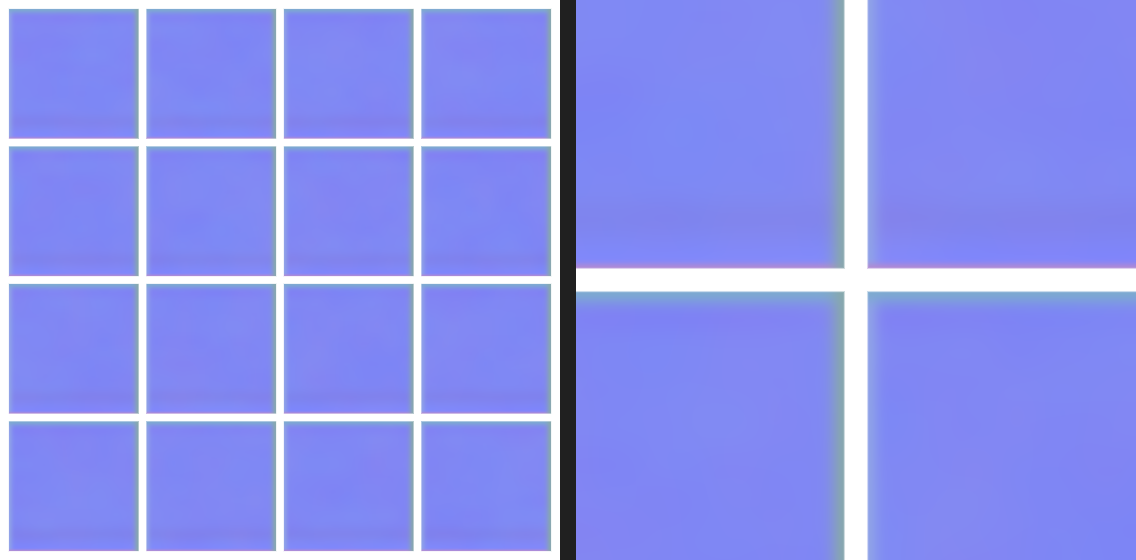
Left: the whole. Right: its middle third, enlarged.
This texture map is drawn by a Shadertoy shader. Its source:

```glsl
// A four by four grid of square glazed tiles as a normal map, with white joints.
// Each tile is a box distance field; its four rims are tinted by their slope,
// and faint value noise, seeded per tile, makes the faces slightly uneven.

#define TILES 4.0           // repeats across and down
#define PITCH 0.2455        // spacing of tile centres
#define JOINT 0.0139        // width of the white joint
#define SOFTNESS 0.0008     // half width of the tile outline blur
#define RIM 0.0065          // reach of the coloured rims
#define UNEVENNESS 0.035    // strength of the face noise
#define FACE vec3(0.502, 0.530, 0.955)
#define JOINT_COLOR vec3(1.0)
#define RIGHT_RIM vec3(0.53, 0.66, 0.67)
#define TOP_RIM vec3(0.49, 0.67, 0.81)
#define LEFT_RIM vec3(0.57, 0.65, 0.90)
#define BOTTOM_RIM vec3(0.70, 0.54, 0.82)

float hash(vec2 p) {
    return fract(sin(dot(p, vec2(127.1, 311.7))) * 43758.5453);
}

float valueNoise(vec2 p) {
    vec2 i = floor(p), f = fract(p);
    f = f * f * (3.0 - 2.0 * f);
    float low = mix(hash(i), hash(i + vec2(1, 0)), f.x);
    float high = mix(hash(i + vec2(0, 1)), hash(i + vec2(1, 1)), f.x);
    return mix(low, high, f.y);
}

// Two octaves, centred on zero
float unevenness(vec2 p) {
    return 0.65 * valueNoise(p) + 0.35 * valueNoise(p * 2.3 + 5.2) - 0.5;
}

// One at the tile edge, fading smoothly inward
float rim(float dist, float reach) {
    float t = max(dist, 0.0) / reach;
    return exp(-t * t);
}

vec3 tileColor(vec2 fromLow, vec2 fromHigh, vec2 cell) {
    // Gentle slopes of the face
    vec2 face = fromLow / (PITCH - JOINT);
    vec2 seed = cell * 17.0;
    vec2 tilt = vec2(unevenness(face * vec2(4.0, 3.0) + seed),
                     unevenness(face * vec2(3.0, 4.5) + seed + 83.0));
    vec3 color = FACE + UNEVENNESS * vec3(tilt, -0.4 * tilt.x);

    // Shallow dip above the lower edge, bluer strips beside the rims
    float dip = rim(abs(face.y - 0.13), 0.055);
    color -= dip * vec3(0.0, 0.018, 0.025);
    color += rim(fromLow.y, RIM * 2.2) * vec3(0.0, 0.0, 0.035);
    color -= rim(abs(fromHigh.y - RIM * 2.5), RIM * 1.5) * vec3(0.0, 0.015, 0.0);

    // Rims, tinted by the direction they face
    color = mix(color, LEFT_RIM, 0.85 * rim(fromLow.x, RIM));
    color = mix(color, BOTTOM_RIM, 0.9 * rim(fromLow.y, RIM * 0.5));
    color = mix(color, TOP_RIM, 0.95 * rim(fromHigh.y, RIM * 1.15));
    return mix(color, RIGHT_RIM, 0.95 * rim(fromHigh.x, RIM * 1.2));
}

void mainImage(out vec4 fragColor, in vec2 fragCoord) {
    vec2 uv = fragCoord / iResolution.xy;

    // Grid centred on the canvas; the outer margin belongs to the end tiles
    vec2 grid = (uv - 0.5) / PITCH + 0.5 * TILES;
    vec2 cell = clamp(floor(grid), 0.0, TILES - 1.0);
    vec2 local = (grid - cell - 0.5) * PITCH;

    // Distances inward from the tile edges
    float halfTile = 0.5 * (PITCH - JOINT);
    vec2 fromLow = halfTile + local;
    vec2 fromHigh = halfTile - local;
    vec2 nearest = min(fromLow, fromHigh);
    float inside = min(nearest.x, nearest.y);

    float blur = max(SOFTNESS, 0.7 / iResolution.y);
    float coverage = smoothstep(-blur, blur, inside);
    vec3 color = mix(JOINT_COLOR, tileColor(fromLow, fromHigh, cell), coverage);
    fragColor = vec4(color, 1.0);
}
```
